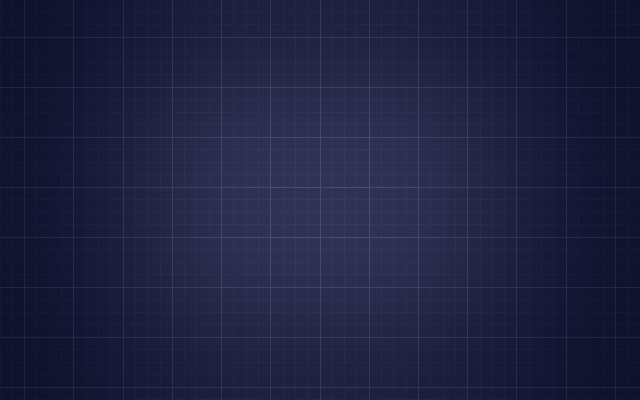
Reproduce this pattern procedurally as a WebGL 1 fragment shader.

```glsl
precision highp float;
// Midnight-blue drafting grid: crisp major lines, faint quarter lines, broad vignette.
uniform vec2 u_resolution;

const float TAU = 6.2831853;

// Coverage of vertical (x) and horizontal (y) lines; width in canvas heights.
// Line centres settle on pixel centres so that thin lines stay crisp.
vec2 gridLines(vec2 uv, vec2 count, vec2 phase, float width) {
  vec2 nearest = (floor(uv * count - phase + 0.5) + phase) / count;
  vec2 centre = (floor(nearest * u_resolution + 0.01) + 0.5) / u_resolution;
  vec2 dist = abs(uv - centre) * u_resolution / u_resolution.y;
  float pixel = 1.0 / u_resolution.y;
  float peak = min(1.0, width / pixel);
  return peak * clamp(0.5 + (0.5 * max(width, pixel) - dist) / pixel, 0.0, 1.0);
}

// Fine woven grain from whole-number frequencies, so it wraps.
float grain(vec2 uv) {
  vec2 a = TAU * uv;
  float weave = sin(151.0 * a.x + 2.0 * sin(37.0 * a.y));
  weave *= sin(97.0 * a.y + 2.0 * sin(53.0 * a.x));
  return weave + 0.5 * sin(183.0 * a.x + 71.0 * a.y) * sin(61.0 * a.x - 109.0 * a.y);
}

// Slow unevenness in the strength of the fine lines.
float wear(vec2 uv) {
  vec2 a = TAU * uv;
  return 0.85 + 0.15 * sin(5.0 * a.x + sin(3.0 * a.y)) * sin(4.0 * a.y + sin(2.0 * a.x));
}

void main() {
  vec2 uv = gl_FragCoord.xy / u_resolution;

  // Periodic vignette with a broad bright middle, stronger toward the sides
  vec2 edge = pow(0.5 + 0.5 * cos(TAU * uv) + 0.0001, vec2(1.3));
  float shade = 1.0 - (1.0 - 0.9 * edge.x) * (1.0 - 0.5 * edge.y);
  vec3 color = mix(vec3(0.188, 0.198, 0.333), vec3(0.055, 0.06, 0.17), shade);
  color += 0.004 * grain(uv);

  // Major grid with a line through the centre column, and four divisions per cell
  vec2 count = vec2(13.0, 8.0);
  vec2 phase = vec2(0.5, 0.25);
  vec2 major = gridLines(uv, count, phase, 0.0024);
  vec2 minor = gridLines(uv, count * 4.0, phase * 4.0, 0.0022);
  float light = 1.0 - 0.35 * shade;
  float fine = max(minor.x, minor.y) * wear(uv) * 0.034;
  float bold = max(major.x, major.y) * 0.105 + major.x * major.y * 0.02;
  color += vec3(1.0, 1.0, 1.05) * light * max(fine, bold);

  gl_FragColor = vec4(color, 1.0);
}
```
